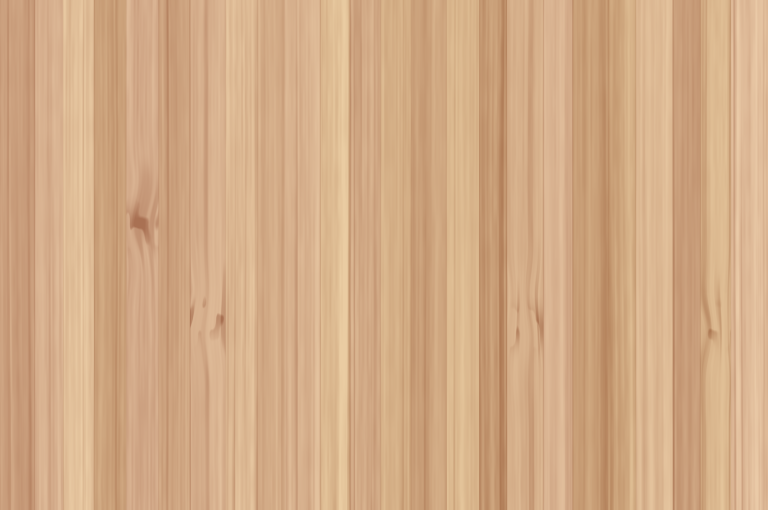
Give the GLSL for this texture, as a WebGL 1 fragment shader.

```glsl
precision highp float;
// Laminated bamboo board: upright strips with fine fibres and a few growth nodes.

uniform vec2 u_resolution;

#define STRIPS 16.0          // strips per canvas height
#define EDGE_JITTER 0.22     // unevenness of strip widths
#define TONE_LOW 0.37        // darkest strip
#define TONE_HIGH 0.93       // lightest strip
#define FIBRE_CONTRAST 1.0
#define GROOVE_DEPTH 0.36
#define SEAM_WIDTH 0.0022
#define NODE_SPACING 6.0     // one node in each group of strips
#define NODE_REACH 0.11
#define NODE_BEND 0.026
#define DARK_WOOD vec3(0.700, 0.498, 0.363)
#define LIGHT_WOOD vec3(0.900, 0.772, 0.622)

float hash(vec2 p) {
  vec3 q = fract(p.xyx * 0.1031);
  q += dot(q, q.yzx + 33.33);
  return fract((q.x + q.y) * q.z);
}

float noise(vec2 p) {
  vec2 cell = floor(p);
  vec2 f = fract(p);
  f = f * f * (3.0 - 2.0 * f);
  float low = mix(hash(cell), hash(cell + vec2(1.0, 0.0)), f.x);
  float high = mix(hash(cell + vec2(0.0, 1.0)), hash(cell + vec2(1.0)), f.x);
  return mix(low, high, f.y);
}

// Left edge of a strip, in strip units
float stripEdge(float id) {
  return id + EDGE_JITTER * (hash(vec2(id, 71.0)) - 0.5);
}

// Long fibres: bands, threads and short pores, centred on zero
float fibres(vec2 p) {
  float band = noise(p * vec2(45.0, 0.4) + vec2(0.0, 20.0)) - 0.5;
  float thread = noise(p * vec2(130.0, 0.8) + vec2(0.0, 40.0)) - 0.5;
  float hair = noise(p * vec2(300.0, 2.5) + vec2(0.0, 60.0)) - 0.5;
  float pore = noise(p * vec2(260.0, 20.0) + vec2(0.0, 90.0)) - 0.5;
  return 0.22 * band + 0.28 * thread + 0.26 * hair + 0.12 * pore;
}

vec3 wood(vec2 p) {
  // Find the strip and the distance to its nearer seam
  float x = p.x * STRIPS;
  float id = floor(x);
  if (x < stripEdge(id)) id -= 1.0;
  else if (x > stripEdge(id + 1.0)) id += 1.0;
  float toLeft = x - stripEdge(id);
  float toRight = stripEdge(id + 1.0) - x;
  float seamId = toLeft < toRight ? id : id + 1.0;
  float seamDistance = min(toLeft, toRight) / STRIPS;

  // Tone of the strip
  float pick = fract(id * 0.382 + 0.4 * hash(vec2(id, 5.0)));
  float tone = mix(TONE_LOW, TONE_HIGH, pick);
  float strength = FIBRE_CONTRAST * mix(0.65, 1.25, hash(vec2(id, 13.0)));

  // Growth node, placed on one strip of each group
  float group = floor(id / NODE_SPACING);
  float chosen = floor(NODE_SPACING * hash(vec2(group, 29.0)));
  float hasNode = 1.0 - step(0.5, abs(id - group * NODE_SPACING - chosen));
  float rise = p.y - mix(0.3, 0.95, hash(vec2(group, 43.0)));
  float halo = hasNode * exp(-rise * rise / (NODE_REACH * NODE_REACH));
  float core = hasNode * exp(-rise * rise / (0.1 * NODE_REACH * NODE_REACH));
  tone = mix(tone, max(tone, 0.7), hasNode) + 0.06 * halo;

  // Grain coordinates: own seed per strip, gentle wander, bend at the node
  vec2 grain = p + vec2(id * 1.37, 0.0);
  grain.x += 0.004 * noise(vec2(id * 3.0, p.y * 1.5));
  grain.x += NODE_BEND * halo * (noise(grain * vec2(28.0, 9.0)) - 0.5);

  // Fibres and dark grooves
  float calm = strength * (1.0 - 0.5 * halo);
  tone += calm * fibres(grain);
  float groove = noise(grain * vec2(150.0, 0.35) + vec2(0.0, 120.0));
  tone -= GROOVE_DEPTH * calm * smoothstep(0.72, 0.95, groove);

  // Curled lines and flecks of the node
  float curl = noise(grain * vec2(110.0, 5.0) + vec2(0.0, 150.0));
  float fleck = noise(grain * vec2(95.0, 32.0) + vec2(0.0, 180.0));
  tone -= 0.42 * halo * smoothstep(0.6, 0.85, curl);
  tone -= 0.6 * core * smoothstep(0.6, 0.8, fleck);

  // Seam between strips
  float seam = 1.0 - smoothstep(0.0, SEAM_WIDTH, seamDistance);
  tone -= seam * 0.45 * hash(vec2(seamId, 97.0));

  // Tint from pink to yellow by strip
  vec3 color = mix(DARK_WOOD, LIGHT_WOOD, clamp(tone, -0.2, 1.1));
  float tint = hash(vec2(id, 111.0)) - 0.5;
  return color + tint * vec3(0.006, -0.004, 0.03);
}

void main() {
  // Three taps across the pixel smooth the upright edges
  vec3 color = vec3(0.0);
  for (int i = 0; i < 3; i++) {
    vec2 tap = gl_FragCoord.xy + vec2((float(i) - 1.0) / 3.0, 0.0);
    color += wood(tap / u_resolution.y);
  }
  gl_FragColor = vec4(color / 3.0, 1.0);
}
```
